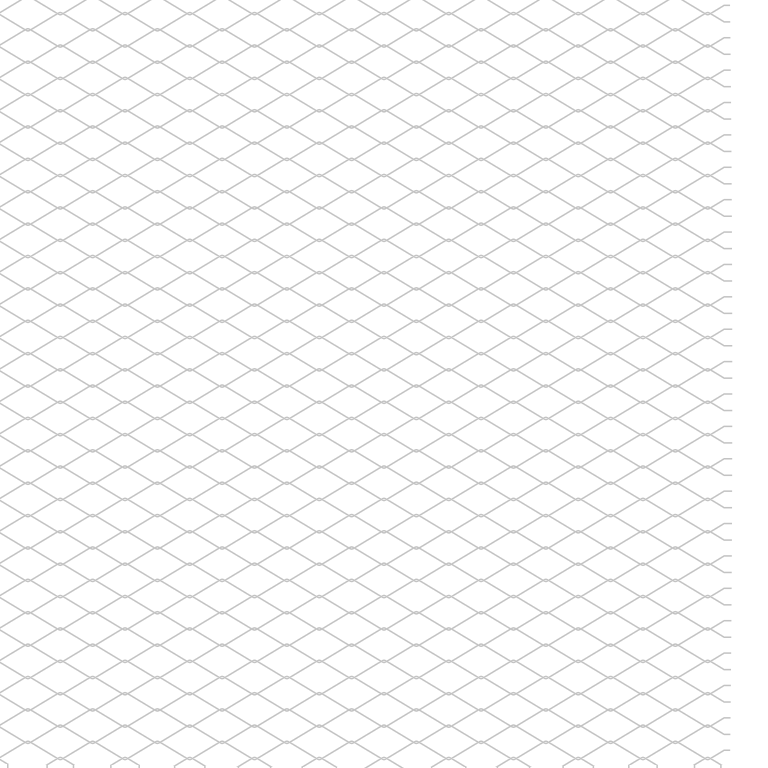
Give the GLSL for this pattern, as a WebGL 2 fragment shader.

```glsl
#version 300 es
precision highp float;

uniform vec2 u_resolution;
out vec4 fragColor;

const vec3 PAPER = vec3(1.0);
const vec3 WIRE = vec3(0.765);

const vec2 PERIOD = vec2(0.0843, 0.04217);  // one diamond
const vec2 NODE = vec2(0.5, 0.6449);        // one of the joints
const float WIRE_WIDTH = 0.0020;
const float SLOPE = 0.61;                   // steepness of the straight parts
const float BEND_RADIUS = 0.0015;           // rounding at the joints
const float JOINT_HALF = 0.0039;            // half width of a joint

const float FLAT_START = 0.9430;            // wires run level from here
const float FLAT_END = 0.9535;              // and are cut here
const float END_BOW = 0.0030;               // bulge of the cut edge
const float HOOK_MIDDLE = 0.0235;           // half width of the bottom hooks
const float HOOK_SIDE = 0.0160;

// Offset from the nearest multiple of the period
float wrapCentered(float value, float period) {
    return value - period * round(value / period);
}

// Height (x) and gradient magnitude (y) of a rounded zigzag, crest at x = 0
vec2 zigzag(float x) {
    float quarter = 0.25 * PERIOD.x;
    float fromCrest = abs(wrapCentered(x, PERIOD.x));
    float side = fromCrest < quarter ? 1.0 : -1.0;
    float fromBend = min(fromCrest, 2.0 * quarter - fromCrest);
    float rounded = length(vec2(fromBend, BEND_RADIUS));
    return vec2(side * SLOPE * (quarter - rounded), SLOPE * fromBend / rounded);
}

// Distance to the two interlocking families of wires
float wireDistance(vec2 p) {
    vec2 wave = zigzag(min(p.x, FLAT_START) - NODE.x);
    float gradient = p.x < FLAT_START ? wave.y : 0.0;
    float y = p.y - NODE.y;
    float quarter = 0.25 * PERIOD.y;
    float below = abs(wrapCentered(y + quarter - wave.x, PERIOD.y));
    float above = abs(wrapCentered(y - quarter + wave.x, PERIOD.y));
    return min(below, above) / sqrt(1.0 + gradient * gradient);
}

// Turns the loose wires upright under the lowest row of joints
float withHooks(vec2 p, float dist) {
    float dx = wrapCentered(p.x - NODE.x, PERIOD.x);
    float jointX = p.x - dx;
    float jointY = NODE.y - PERIOD.y * floor(NODE.y / PERIOD.y);
    float halfWidth = mix(HOOK_MIDDLE, HOOK_SIDE, abs(2.0 * jointX - 1.0));
    float hookTop = jointY - SLOPE * (halfWidth - JOINT_HALF);
    return p.y < hookTop ? abs(abs(dx) - halfWidth) : dist;
}

float coverage(float signedDistance, float pixel) {
    return clamp(0.5 - signedDistance / pixel, 0.0, 1.0);
}

void main() {
    float pixel = 1.0 / min(u_resolution.x, u_resolution.y);
    vec2 p = gl_FragCoord.xy * pixel;

    float dist = withHooks(p, wireDistance(p));
    float wire = coverage(dist - 0.5 * WIRE_WIDTH, pixel);

    // Blank margin on the right
    float fromMiddle = 2.0 * p.y - 1.0;
    float cutEdge = FLAT_END - END_BOW * fromMiddle * fromMiddle;
    wire *= coverage(p.x - cutEdge, pixel);

    fragColor = vec4(mix(PAPER, WIRE, wire), 1.0);
}
```
